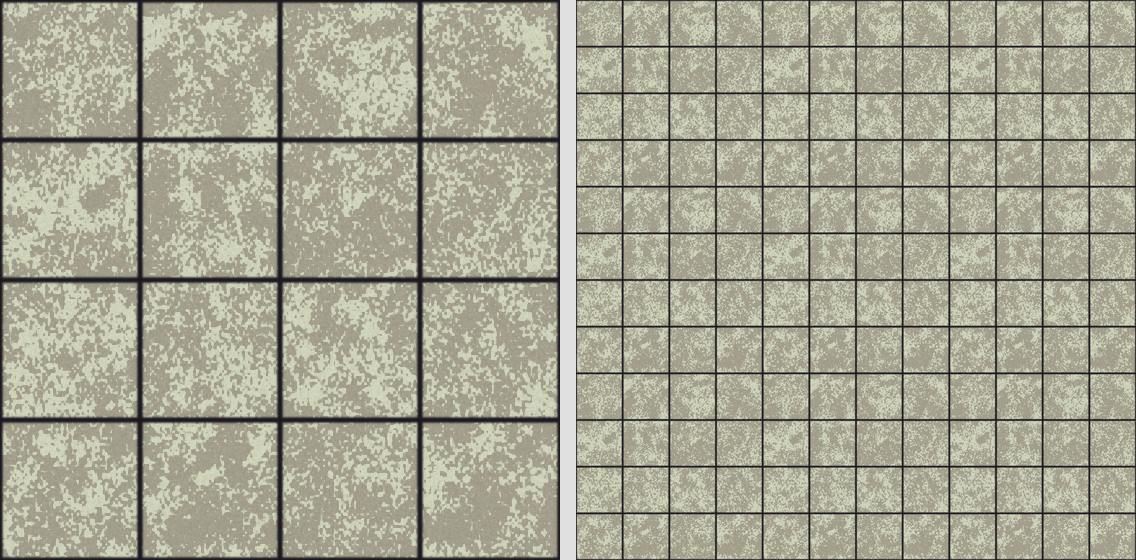
Left: one tile. Right: repeated 3 by 3.
Reproduce this texture procedurally as a three.js fragment shader.

```glsl
// Four by four square stone tiles with pale lichen-like mottling and soft dark joints.
varying vec2 vUv;

const float TILES = 4.0;             // repeats across and down
const float JOINT_CORE = 0.0013;     // half width of the solid joint
const float JOINT_EDGE = 0.0080;     // where the joint has faded out
const float SHADE_EDGE = 0.0140;     // reach of the faint shade beside it
const float SHADE = 0.07;
const vec2 SPECK_FREQ = vec2(54.0, 46.0);  // specks per tile
const vec2 PATCH_FREQ = vec2(6.0, 5.0);    // patches per tile
const float COVER = 0.555;           // higher leaves less pale area
const float SOFTNESS = 0.085;
const float GRAIN_FREQ = 90.0;
const float GRAIN = 0.055;
const vec3 STONE = vec3(0.635, 0.620, 0.545);
const vec3 PALE = vec3(0.805, 0.825, 0.725);
const vec3 JOINT = vec3(0.115, 0.105, 0.130);

float hash(vec2 p, float seed) {
  vec3 q = fract(vec3(p.xyx + seed * 17.0) * vec3(0.1031, 0.1030, 0.0973));
  q += dot(q, q.yzx + 33.33);
  return fract((q.x + q.y) * q.z);
}

// Smooth value noise, 0 to 1
float noise(vec2 p, float seed) {
  vec2 i = floor(p);
  vec2 f = fract(p);
  f = f * f * (3.0 - 2.0 * f);
  float low = mix(hash(i, seed), hash(i + vec2(1.0, 0.0), seed), f.x);
  float high = mix(hash(i + vec2(0.0, 1.0), seed), hash(i + 1.0, seed), f.x);
  return mix(low, high, f.y);
}

// Broad patches built from three octaves
float patches(vec2 p, float seed) {
  float sum = 0.0;
  float weight = 0.5;
  for (int i = 0; i < 3; i++) {
    sum += weight * noise(p, seed + float(i) * 3.0);
    p *= 2.0;
    weight *= 0.6;
  }
  return sum / 0.98;
}

// Fine specks, slightly taller than wide
float specks(vec2 p, float seed) {
  return 0.60 * noise(p, seed + 11.0)
       + 0.25 * noise(p * 0.5, seed + 13.0)
       + 0.15 * noise(p * 1.7, seed + 15.0);
}

void main() {
  // Tile index wraps, so each tile keeps one seed across the canvas edge
  vec2 grid = vUv * TILES;
  vec2 cell = mod(floor(grid), TILES);
  vec2 local = fract(grid);
  float seed = 1.0 + cell.x * 2.3 + cell.y * 9.7;

  // Pale growth: specks that merge where the patch field is high
  float patchiness = mix(0.55, 1.05, hash(cell, 5.0));
  float growth = patches(local * PATCH_FREQ, seed) - 0.5;
  float field = specks(local * SPECK_FREQ, seed) + patchiness * growth;
  float pale = smoothstep(COVER - SOFTNESS, COVER + SOFTNESS, field);
  vec3 color = mix(STONE, PALE, pale);

  // Fine surface grain
  color += GRAIN * (noise(local * GRAIN_FREQ, seed + 21.0) - 0.5);

  // Soft joints centred on the tile borders
  vec2 border = min(local, 1.0 - local) / TILES;
  vec2 face = smoothstep(vec2(JOINT_CORE), vec2(JOINT_EDGE), border);
  vec2 shade = smoothstep(vec2(0.0), vec2(SHADE_EDGE), border);
  color *= 1.0 - SHADE * (1.0 - shade.x * shade.y);
  color = mix(JOINT, color, face.x * face.y);

  gl_FragColor = vec4(color, 1.0);
}
```
